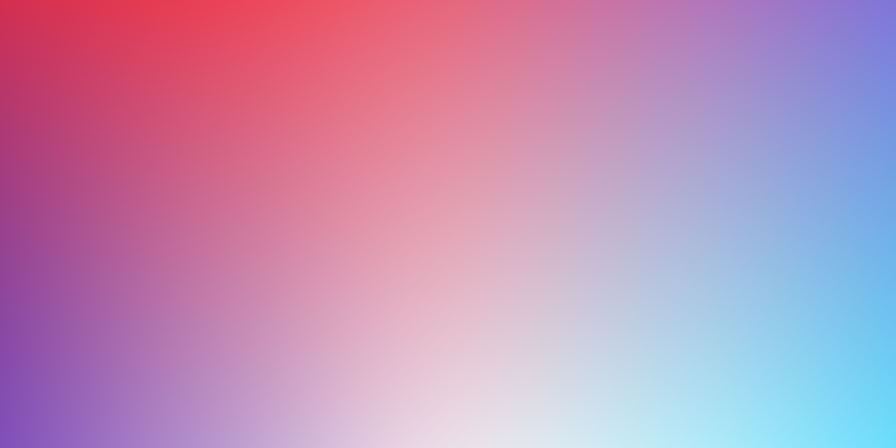
A WebGL 2 fragment shader for this background:

```glsl
#version 300 es
precision highp float;
// Soft mesh gradient: crimson top left, violet and cyan sides, pale bottom centre.

uniform vec2 u_resolution;
out vec4 fragColor;

const int COLUMNS = 5;

// Mesh colours of each row, evenly spaced from left to right.
const vec3 TOP_ROW[COLUMNS] = vec3[COLUMNS](
    vec3(0.83, 0.18, 0.31),
    vec3(0.92, 0.26, 0.34),
    vec3(0.90, 0.40, 0.49),
    vec3(0.73, 0.46, 0.70),
    vec3(0.50, 0.46, 0.85));
const vec3 MIDDLE_ROW[COLUMNS] = vec3[COLUMNS](
    vec3(0.60, 0.25, 0.55),
    vec3(0.80, 0.45, 0.60),
    vec3(0.89, 0.64, 0.71),
    vec3(0.70, 0.71, 0.84),
    vec3(0.44, 0.68, 0.91));
const vec3 BOTTOM_ROW[COLUMNS] = vec3[COLUMNS](
    vec3(0.50, 0.31, 0.73),
    vec3(0.73, 0.60, 0.81),
    vec3(0.92, 0.87, 0.91),
    vec3(0.73, 0.92, 0.97),
    vec3(0.42, 0.87, 0.99));

// Catmull-Rom curve through the colours of one row; the ends are extended linearly.
vec3 rowColor(vec3 row[COLUMNS], float x) {
    float position = clamp(x, 0.0, 1.0) * float(COLUMNS - 1);
    int i = min(int(position), COLUMNS - 2);
    float t = position - float(i);

    vec3 b = row[i];
    vec3 c = row[i + 1];
    vec3 a = 2.0 * b - c;
    vec3 d = 2.0 * c - b;
    if (i > 0) a = row[i - 1];
    if (i < COLUMNS - 2) d = row[i + 2];

    vec3 linear = c - a;
    vec3 quadratic = 2.0 * a - 5.0 * b + 4.0 * c - d;
    vec3 cubic = 3.0 * (b - c) + d - a;
    return b + 0.5 * t * (linear + t * (quadratic + t * cubic));
}

// Parabola through three colours at heights 0, 0.5 and 1.
vec3 columnColor(vec3 bottom, vec3 middle, vec3 top, float y) {
    float fromMiddle = 2.0 * y - 1.0;
    vec3 slope = 0.5 * (top - bottom);
    vec3 bend = 0.5 * (top + bottom) - middle;
    return middle + fromMiddle * (slope + fromMiddle * bend);
}

void main() {
    vec2 uv = gl_FragCoord.xy / u_resolution;

    // Blend along each row first, then across the rows.
    vec3 bottom = rowColor(BOTTOM_ROW, uv.x);
    vec3 middle = rowColor(MIDDLE_ROW, uv.x);
    vec3 top = rowColor(TOP_ROW, uv.x);
    vec3 color = columnColor(bottom, middle, top, uv.y);

    fragColor = vec4(clamp(color, 0.0, 1.0), 1.0);
}
```
